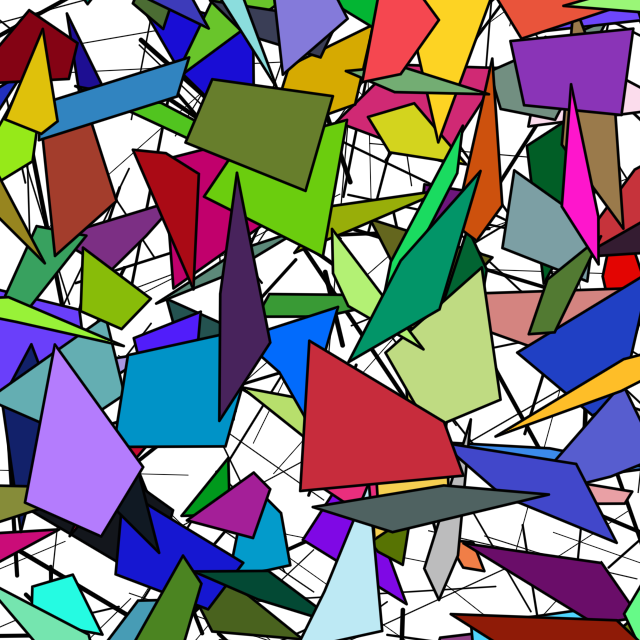
This background is drawn by a three.js fragment shader. Its source:

```glsl
// Scattered shards: outlined random quadrilaterals over black strokes on white.
varying vec2 vUv;

const float TAU = 6.28319;
const float SOFTNESS = 0.0012;   // half width of a smoothed edge
const float OUTLINE = 0.0021;    // half width of a shard outline
const float MARGIN = 0.08;       // scatter reaches this far past the canvas
const float REACH = 0.28;        // no shard extends further from its centre
const int STROKES = 180;
const int SHARDS = 120;
const vec3 PAPER = vec3(1.0);
const vec3 INK = vec3(0.005);

vec4 hash4(float n) {
  vec4 p = fract(n * vec4(0.1031, 0.1030, 0.0973, 0.1099));
  p += dot(p, p.wzxy + 33.33);
  return fract((p.xxyz + p.yzzw) * p.zywx);
}

vec2 direction(float angle) {
  return vec2(cos(angle), sin(angle));
}

float coverage(float dist) {
  return 1.0 - smoothstep(-SOFTNESS, SOFTNESS, dist);
}

// Evenly spread points from an additive sequence, loosened by jitter
vec2 scatter(float id, vec2 jitter) {
  vec2 even = fract(id * vec2(0.75488, 0.56984));
  return mix(vec2(-MARGIN), vec2(1.0 + MARGIN), even) + (jitter - 0.5) * 0.1;
}

float segmentDistance(vec2 p, vec2 a, vec2 b) {
  vec2 ap = p - a;
  vec2 ab = b - a;
  return length(ap - ab * clamp(dot(ap, ab) / dot(ab, ab), 0.0, 1.0));
}

// -1 if a ray from p crosses edge ab, otherwise 1
float crossing(vec2 p, vec2 a, vec2 b) {
  bool spans = (a.y > p.y) != (b.y > p.y);
  if (!spans) return 1.0;
  float x = a.x + (b.x - a.x) * (p.y - a.y) / (b.y - a.y);
  return p.x < x ? -1.0 : 1.0;
}

// Signed distance to any simple quadrilateral, negative inside
float quadDistance(vec2 p, vec2 a, vec2 b, vec2 c, vec2 d) {
  float nearest = min(min(segmentDistance(p, a, b), segmentDistance(p, b, c)),
                      min(segmentDistance(p, c, d), segmentDistance(p, d, a)));
  float side = crossing(p, a, b) * crossing(p, b, c)
             * crossing(p, c, d) * crossing(p, d, a);
  return nearest * side;
}

// One corner around the centre, squeezed sideways and then turned
vec2 corner(float index, float swing, float reach, float squeeze, vec2 axis) {
  float angle = (index + (swing - 0.5) * 0.7) * TAU / 4.0;
  vec2 v = direction(angle) * mix(0.03, 0.19, reach);
  v *= vec2(squeeze, 1.35 - 0.45 * squeeze);
  return vec2(axis.x * v.x - axis.y * v.y, axis.y * v.x + axis.x * v.y);
}

float shardDistance(vec2 p, float seed, float squeeze, float angle) {
  vec4 swing = hash4(seed + 0.37);
  vec4 reach = hash4(seed + 0.71);
  vec2 axis = direction(angle);
  return quadDistance(p,
    corner(0.0, swing.x, reach.x, squeeze, axis),
    corner(1.0, swing.y, reach.y, squeeze, axis),
    corner(2.0, swing.z, reach.z, squeeze, axis),
    corner(3.0, swing.w, reach.w, squeeze, axis));
}

float strokeMask(vec2 p, vec2 centre, float angle, float halfLength, float halfWidth) {
  vec2 arm = direction(angle) * halfLength;
  return coverage(segmentDistance(p, centre - arm, centre + arm) - halfWidth);
}

// Saturated random colour, a little short of red
vec3 shardColor(float seed) {
  vec3 h = hash4(seed + 0.13).xyz;
  return pow(h, vec3(1.3, 0.95, 1.05));
}

void main() {
  vec3 color = PAPER;

  // Black strokes of mixed weight beneath the shards
  for (int i = 0; i < STROKES; i++) {
    float id = float(i) + 401.0;
    vec4 h = hash4(id);
    vec4 shape = hash4(id + 0.53);
    float mask = strokeMask(vUv, scatter(id, h.xy), h.z * TAU,
                            mix(0.04, 0.22, h.w),
                            mix(0.0006, 0.0038, shape.x * shape.x));
    color = mix(color, INK, mask);
  }

  // Overlapping filled shards, later ones on top
  for (int i = 0; i < SHARDS; i++) {
    float id = float(i) + 17.0;
    vec4 h = hash4(id);
    vec2 local = vUv - scatter(id, h.xy);
    if (dot(local, local) > REACH * REACH) continue;
    float dist = shardDistance(local, id, mix(0.15, 0.95, h.z), h.w * TAU);
    color = mix(color, shardColor(id), coverage(dist));
    color = mix(color, INK, coverage(abs(dist) - OUTLINE));
  }

  gl_FragColor = vec4(color, 1.0);
}
```
